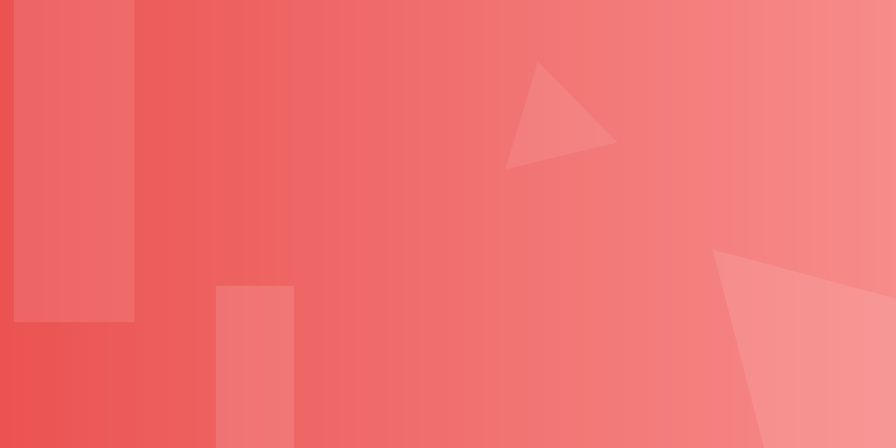
Write a Shadertoy shader that draws this background.

```glsl
// Coral horizontal gradient with translucent white bars and triangles.

const vec3 LEFT_RED = vec3(0.920, 0.325, 0.320);
const vec3 MID_CORAL = vec3(0.941, 0.437, 0.433);
const vec3 RIGHT_PINK = vec3(0.967, 0.548, 0.540);

// Signed distance to an axis-aligned box given by two corners
float boxDistance(vec2 p, vec2 low, vec2 high) {
    vec2 d = abs(p - 0.5 * (low + high)) - 0.5 * (high - low);
    return length(max(d, 0.0)) + min(max(d.x, d.y), 0.0);
}

// Distance to the line a-b, positive on its left side
float sideDistance(vec2 p, vec2 a, vec2 b) {
    vec2 edge = normalize(b - a);
    return dot(p - a, vec2(-edge.y, edge.x));
}

// Signed distance bound of a triangle with clockwise corners
float triangleDistance(vec2 p, vec2 a, vec2 b, vec2 c) {
    return max(sideDistance(p, a, b),
           max(sideDistance(p, b, c), sideDistance(p, c, a)));
}

// Lay a white veil over the colour inside a shape
vec3 veil(vec3 color, float dist, float opacity, float pixel) {
    float coverage = clamp(0.5 - dist / pixel, 0.0, 1.0);
    return mix(color, vec3(1.0), opacity * coverage);
}

// Three-stop gradient, t from 0 to 1
vec3 gradient(float t) {
    vec3 leftHalf = mix(LEFT_RED, MID_CORAL, clamp(2.0 * t, 0.0, 1.0));
    return mix(leftHalf, RIGHT_PINK, clamp(2.0 * t - 1.0, 0.0, 1.0));
}

void mainImage(out vec4 fragColor, in vec2 fragCoord) {
    // Canvas height is one unit
    float pixel = 1.0 / iResolution.y;
    vec2 p = fragCoord * pixel;
    vec3 color = gradient(fragCoord.x / iResolution.x);

    // Bars that run off the top and bottom edges
    float topBar = boxDistance(p, vec2(0.031, 0.281), vec2(0.300, 1.2));
    float bottomBar = boxDistance(p, vec2(0.482, -0.2), vec2(0.656, 0.362));
    color = veil(color, topBar, 0.10, pixel);
    color = veil(color, bottomBar, 0.115, pixel);

    // Small triangle, and a large one cut off by the lower right corner
    float smallTriangle = triangleDistance(p,
        vec2(1.201, 0.862), vec2(1.378, 0.682), vec2(1.128, 0.622));
    float largeTriangle = triangleDistance(p,
        vec2(1.591, 0.443), vec2(2.409, 0.224), vec2(1.820, -0.443));
    color = veil(color, smallTriangle, 0.08, pixel);
    color = veil(color, largeTriangle, 0.10, pixel);

    fragColor = vec4(color, 1.0);
}
```
